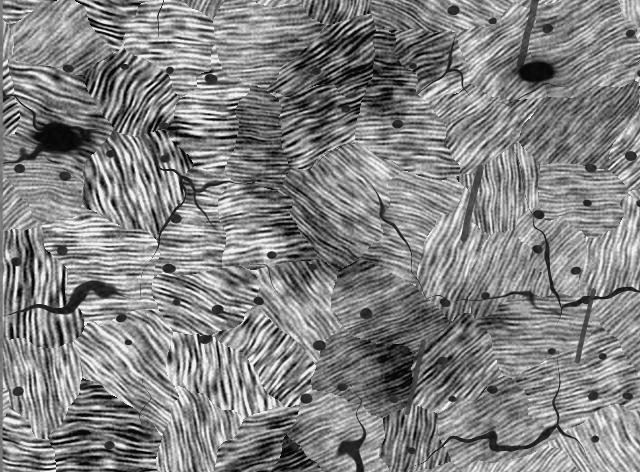
Give the GLSL for this texture, as a Shadertoy shader.

```glsl
float hash(vec2 p) {
    return fract(sin(dot(p, vec2(127.1, 311.7))) * 43758.545);
}

float noise(vec2 p) {
    vec2 i = floor(p), f = fract(p);
    f = f * f * (3.0 - 2.0 * f);
    return mix(mix(hash(i), hash(i + vec2(1, 0)), f.x),
               mix(hash(i + vec2(0, 1)), hash(i + vec2(1, 1)), f.x), f.y);
}

float fbm(vec2 p) {
    float sum = 0.0, amp = 0.53;
    for (int i = 0; i < 4; i++) {
        sum += amp * noise(p);
        p = mat2(1.6, 1.2, -1.2, 1.6) * p + 7.3;
        amp *= 0.5;
    }
    return sum;
}

// Cell id in xy, gap between the two nearest centres in z
vec3 voronoi(vec2 p) {
    vec2 base = floor(p), id = base;
    float near = 9.0, second = 9.0;
    for (int y = -1; y <= 1; y++)
    for (int x = -1; x <= 1; x++) {
        vec2 c = base + vec2(x, y);
        float d = length(c + vec2(hash(c), hash(c + 17.3)) - p);
        if (d < near) { second = near; near = d; id = c; }
        else second = min(second, d);
    }
    return vec3(id, second - near);
}

// Approximate signed distance to an axis-aligned ellipse
float ellipse(vec2 p, vec2 r) {
    return (length(p / r) - 1.0) * min(r.x, r.y);
}

float segment(vec2 p, vec2 halfAxis) {
    float t = clamp(dot(p, halfAxis) / dot(halfAxis, halfAxis), -1.0, 1.0);
    return length(p - halfAxis * t);
}

float fill(float d) {
    return 1.0 - smoothstep(-0.0015, 0.0015, d);
}

// Wavy, broken plates sharing one direction inside each colony
float lamellae(vec2 p, float angle, float freq, float seed) {
    vec2 d = vec2(cos(angle), sin(angle));
    vec2 q = vec2(dot(p, d), dot(p, vec2(-d.y, d.x)));
    q.y += 0.03 * noise(p * 8.0 + seed) + 0.007 * noise(p * 27.0 + seed);
    float plates = sin(q.y * freq + 3.0 * noise(q * vec2(22, 50) + seed));
    float breaks = noise(q * vec2(38, 175) + seed * 3.0) - 0.5;
    return 0.55 * plates + 2.4 * breaks;
}

void mainImage(out vec4 fragColor, in vec2 fragCoord) {
    vec2 p = fragCoord / iResolution.y;
    vec2 jag = vec2(noise(p * 26.0), noise(p * 26.0 + 41.0)) - 0.5;
    vec2 bend = vec2(fbm(p * 5.0 + 3.0), fbm(p * 5.0 + 60.0)) - 0.5;

    // Colonies: flat and coarse at the left, steep and fine at the right
    vec2 id = voronoi((p + 0.12 * bend + 0.025 * jag) * 6.0).xy;
    float pick = hash(id + 5.7), turn = hash(id + 31.1) * 2.0 - 1.0;
    float right = smoothstep(0.35, 1.0, id.x / 6.0);
    float angle = turn * abs(turn) * 1.5 + 0.85 * right;
    float coarse = (1.0 - right) * smoothstep(0.15, 0.7, pick);
    float freq = mix(720.0, 480.0, max(coarse, 0.6 * hash(id + 2.9)));
    float contrast = mix(0.15 + 0.12 * pick, 0.37, coarse);

    // Tone: colony shade, smoky patches and fine grit
    float smoke = smoothstep(0.5, 0.75, fbm(p * 4.5 + 12.0));
    float tone = 0.62 - 0.28 * smoke - 0.04 * coarse;
    tone += 0.13 * (hash(id + 8.8) - 0.5) - 0.14 * step(0.9, hash(id + 71.0));
    float grey = tone + contrast * lamellae(p, angle, freq, 13.0 * pick);
    grey += 0.2 * (noise(p * 230.0) - 0.5);

    float grit = 0.1 * noise(p * 150.0);

    // Broken cracks along the large grain boundaries
    float gap = voronoi((p + 0.2 * bend + 0.03 * jag) * 2.4 + 4.0).z / 4.8;
    float crackWidth = 0.014 * (noise(p * 7.0 + 90.0) - 0.4);
    grey = mix(grey, 0.08 + grit, fill(gap - crackWidth));

    // Small oval inclusions
    vec2 slot = floor(p * 10.0);
    vec2 centre = (slot + 0.2 + 0.6 * vec2(hash(slot + 3.0), hash(slot + 9.0))) / 10.0;
    vec2 radius = vec2(0.012, 0.0095) * (0.65 + 0.5 * hash(slot + 6.0));
    float dots = ellipse(p - centre + 0.006 * jag, radius);
    grey = mix(grey, 0.11 + grit, fill(dots) * step(hash(slot + 1.0), 0.42));

    // Steep dark rods
    for (int i = 0; i < 4; i++) {
        float k = float(i);
        vec2 rodCentre = vec2(0.88 + 0.12 * k, fract(0.2 + 0.37 * k));
        float rod = segment(p - rodCentre + 0.004 * jag, vec2(0.018, 0.075));
        grey = mix(grey, 0.2 + grit, 0.9 * fill(rod - 0.004 - 0.004 * hash(vec2(k, 4))));
    }

    // Two black pits with soft dark rims
    float pits = min(ellipse(p - vec2(0.124, 0.705) + 0.02 * jag, vec2(0.05, 0.025)),
                     ellipse(p - vec2(1.136, 0.846) + 0.01 * jag, vec2(0.037, 0.022)));
    grey *= 1.0 - 0.55 * exp(-max(pits, 0.0) * 60.0);
    grey = mix(grey, 0.02 + 0.4 * grit, 1.0 - smoothstep(-0.003, 0.004, pits));

    // Grey strip at the left border
    grey = mix(0.42 + grit, grey, smoothstep(0.004, 0.008, p.x));
    fragColor = vec4(vec3(clamp(grey, 0.03, 0.94)), 1.0);
}
```
